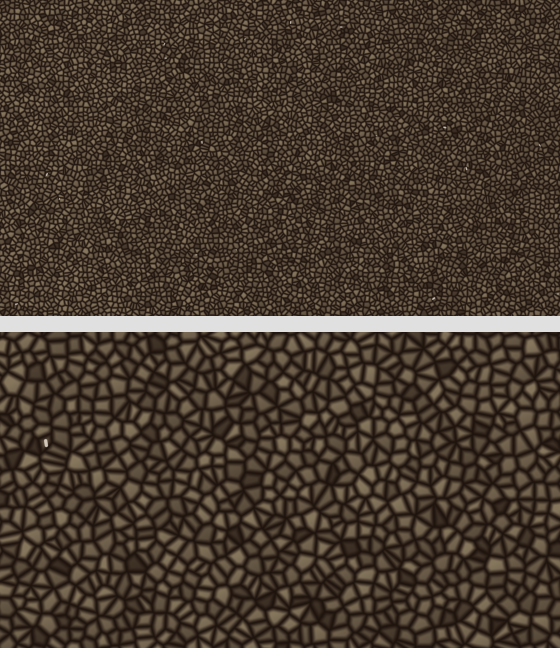
Top: the whole. Bottom: its middle third, enlarged.
Give the GLSL for this texture, as a WebGL 2 fragment shader.

```glsl
#version 300 es
precision highp float;

uniform vec2 u_resolution;
out vec4 fragColor;

const float GRAINS_PER_HEIGHT = 65.0;
const float JITTER = 1.0;
const float CORNER_ROUNDING = 0.09;
const float DOME_START = -0.03;
const float DOME_END = 0.37;
const float TONE_MIN = 0.60;
const float TONE_MAX = 1.00;
const float DARK_GRAIN_SHARE = 0.06;
const float DARK_GRAIN_TONE = 0.45;
const float PATCH_STRENGTH = 0.07;
const float SPECKS_PER_HEIGHT = 6.0;
const float SPECK_SHARE = 0.24;
const vec2 LIGHT_DIR = vec2(-0.45, 0.89);
const vec3 GAP_COLOR = vec3(0.118, 0.072, 0.052);
const vec3 GRAIN_COLOR = vec3(0.520, 0.462, 0.365);
const vec3 SPECK_COLOR = vec3(0.88, 0.84, 0.79);
const int SAMPLES = 2;

uint mixBits(uint n) {
    n = (n ^ (n >> 16)) * 0x7feb352du;
    n = (n ^ (n >> 15)) * 0x846ca68bu;
    return n ^ (n >> 16);
}

vec2 hash2(vec2 cell, uint seed) {
    uvec2 c = uvec2(ivec2(cell) + 4096);
    uint h = mixBits(c.x + mixBits(c.y + mixBits(seed)));
    return vec2(h & 0xffffu, h >> 16) / 65535.0;
}

float valueNoise(vec2 p) {
    vec2 i = floor(p), f = fract(p);
    f = f * f * (3.0 - 2.0 * f);
    float low = mix(hash2(i, 7u).x, hash2(i + vec2(1, 0), 7u).x, f.x);
    float high = mix(hash2(i + vec2(0, 1), 7u).x, hash2(i + vec2(1, 1), 7u).x, f.x);
    return mix(low, high, f.y);
}

float smoothMin(float a, float b, float k) {
    float h = max(k - abs(a - b), 0.0) / k;
    return min(a, b) - 0.25 * h * h * k;
}

vec2 grainSeed(vec2 cell) {
    return cell + 0.5 + JITTER * (hash2(cell, 1u) - 0.5);
}

// Finds the nearest grain and the rounded distance to its border.
float grainBorder(vec2 p, out vec2 grain, out vec2 offset) {
    vec2 base = floor(p);
    float nearest = 1e3;
    for (int y = -1; y <= 1; y++)
    for (int x = -1; x <= 1; x++) {
        vec2 cell = base + vec2(x, y);
        vec2 d = p - grainSeed(cell);
        if (dot(d, d) < nearest) {
            nearest = dot(d, d);
            grain = cell;
            offset = d;
        }
    }
    vec2 center = grainSeed(grain);
    float border = 1.0;
    for (int y = -2; y <= 2; y++)
    for (int x = -2; x <= 2; x++) {
        if (x == 0 && y == 0) continue;
        vec2 toNext = grainSeed(grain + vec2(x, y)) - center;
        float span = max(length(toNext), 1e-4);
        float d = dot(0.5 * toNext - offset, toNext / span);
        border = smoothMin(border, d, CORNER_ROUNDING);
    }
    return border;
}

// Domed pebbles over dark gaps: small grains stay low and dim.
vec3 grainColor(vec2 p) {
    vec2 grain, offset;
    float border = grainBorder(p * GRAINS_PER_HEIGHT, grain, offset);
    vec2 rnd = hash2(grain, 2u);
    float patchiness = valueNoise(grain * 0.16) - 0.5;
    float tone = mix(TONE_MIN, TONE_MAX, rnd.x) + PATCH_STRENGTH * patchiness;
    tone *= rnd.y < DARK_GRAIN_SHARE ? DARK_GRAIN_TONE : 1.0;
    float dome = smoothstep(DOME_START, DOME_END, border);
    float light = 1.0 + 0.2 * dot(offset, LIGHT_DIR);
    float falloff = mix(1.08, 0.93, p.x * 0.5625);
    return mix(GAP_COLOR, GRAIN_COLOR, clamp(dome * tone * light * falloff, 0.0, 1.0));
}

// Rare pale chips, each lying at its own angle.
float speckMask(vec2 p, float pixel) {
    vec2 cell = floor(p * SPECKS_PER_HEIGHT);
    vec2 rnd = hash2(cell, 4u);
    vec2 center = (cell + 0.1 + 0.8 * hash2(cell, 3u)) / SPECKS_PER_HEIGHT;
    float angle = 6.2832 * rnd.y;
    vec2 axis = vec2(cos(angle), sin(angle));
    vec2 d = p - center;
    float size = mix(0.0014, 0.0034, hash2(cell, 5u).x);
    float along = clamp(dot(d, axis), -size, size);
    float dist = length(d - axis * along) - 0.7 * size;
    return step(rnd.x, SPECK_SHARE) * (1.0 - smoothstep(-0.5 * pixel, 0.5 * pixel, dist));
}

void main() {
    float pixel = 1.0 / u_resolution.y;
    vec3 color = vec3(0.0);
    for (int y = 0; y < SAMPLES; y++)
    for (int x = 0; x < SAMPLES; x++) {
        vec2 shift = (vec2(x, y) + 0.5) / float(SAMPLES) - 0.5;
        vec2 p = (gl_FragCoord.xy + shift) * pixel;
        color += mix(grainColor(p), SPECK_COLOR, 0.9 * speckMask(p, pixel));
    }
    fragColor = vec4(color / float(SAMPLES * SAMPLES), 1.0);
}
```
